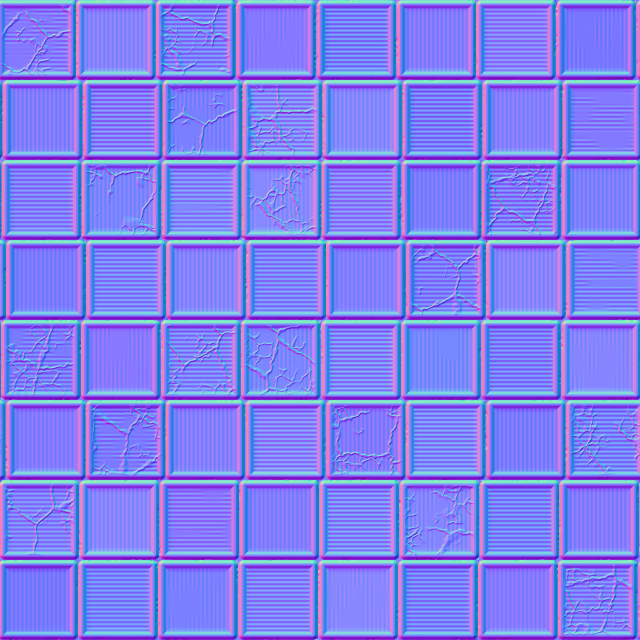
Reproduce this texture map procedurally as a Shadertoy shader.

```glsl
// Tangent-space normal map of eight by eight framed tiles with ribbed panels.
// Each row slides sideways a little; rim and rib slopes are analytic, while
// cracks and chipped joints come from finite differences of a height field.

const float TILES = 8.0;
const float TAU = 6.28318;
const float HALF_SIZE = 0.492;    // half tile width, in cells
const float CORNER = 0.06;        // corner radius, in cells
const float RIBS = 19.0;          // ribs per cell
const float CRACKED_SHARE = 0.3;

float hash(vec2 p) {
    return fract(sin(dot(p, vec2(127.1, 311.7))) * 43758.5453);
}

vec2 hash2(vec2 p) {
    return vec2(hash(p), hash(p + 37.3));
}

float noise(vec2 p) {
    vec2 i = floor(p), f = fract(p);
    f = f * f * (3.0 - 2.0 * f);
    float low = mix(hash(i), hash(i + vec2(1, 0)), f.x);
    float high = mix(hash(i + vec2(0, 1)), hash(i + vec2(1, 1)), f.x);
    return mix(low, high, f.y);
}

vec2 wobble(vec2 p) {
    return vec2(noise(p), noise(p + 19.0)) - 0.5;
}

// Gap between the two nearest scattered points: zero along cell borders
float borderGap(vec2 p) {
    vec2 i = floor(p), f = fract(p);
    float nearest = 8.0, second = 8.0;
    for (int y = -1; y <= 1; y++)
    for (int x = -1; x <= 1; x++) {
        vec2 g = vec2(x, y);
        float d = length(g + hash2(i + g) - f);
        second = min(second, max(nearest, d));
        nearest = min(nearest, d);
    }
    return second - nearest;
}

// Distance inside a rounded square (z) and its inward direction (xy)
vec3 insetField(vec2 p, float halfSize, float radius) {
    vec2 q = abs(p) - halfSize + radius;
    vec2 axis = q.x > q.y ? vec2(1, 0) : vec2(0, 1);
    vec2 outward = min(q.x, q.y) > 0.0 ? normalize(q) : axis;
    float d = radius - length(max(q, 0.0)) - min(max(q.x, q.y), 0.0);
    return vec3(-outward * sign(p), d);
}

float band(float d, float center, float halfWidth) {
    return 1.0 - smoothstep(halfWidth * 0.4, halfWidth * 1.5, abs(d - center));
}

// Jagged fractures plus patches of fine splinters, raised as ridges
float crackHeight(vec2 p, float seed) {
    vec2 w = p + 0.05 * wobble(p * 8.0 + seed) + 0.035 * wobble(p * 24.0 + seed);
    float trunk = 1.0 - smoothstep(0.0, 0.075, borderGap(w * 1.8 + seed));
    float twig = 1.0 - smoothstep(0.0, 0.2, borderGap(w * 6.5 + seed * 1.7));
    trunk *= smoothstep(0.2, 0.4, noise(p * 3.0 + seed + 5.0));
    twig *= smoothstep(0.5, 0.7, noise(p * 5.0 + seed + 9.0));
    return -0.017 * max(trunk, 0.7 * twig);
}

// Small crumbs along the joints
float chipHeight(vec2 p, float seed) {
    float patches = smoothstep(0.55, 0.8, noise(p * 6.0 + seed + 3.0));
    return 0.025 * patches * noise(p * 30.0 + seed);
}

float wearHeight(vec2 p, float seed, float cracked) {
    float d = insetField(p, HALF_SIZE, CORNER).z;
    float h = chipHeight(p, seed) * (1.0 - smoothstep(0.0, 0.03, d));
    if (cracked > 0.5)
        h += crackHeight(p, seed) * smoothstep(0.04, 0.1, d);
    return h;
}

vec2 wearSlope(vec2 p, float seed, float cracked) {
    vec2 e = vec2(0.007, 0.0);
    float dx = wearHeight(p + e.xy, seed, cracked) - wearHeight(p - e.xy, seed, cracked);
    float dy = wearHeight(p + e.yx, seed, cracked) - wearHeight(p - e.yx, seed, cracked);
    return vec2(dx, dy) / (2.0 * e.x);
}

vec2 ribSlope(vec2 p, vec2 id, float seed) {
    bool across = mod(id.x + id.y, 2.0) > 0.5;
    vec2 dir = across ? vec2(0, 1) : vec2(1, 0);
    float strength = (across ? 0.36 : 0.22) * mix(0.85, 1.15, hash(id + 4.0));
    float patches = smoothstep(0.2, 0.6, noise(p * (across ? vec2(3, 9) : vec2(9, 3)) + seed));
    float worn = step(0.8, hash(id + 8.0));
    return dir * strength * mix(1.0, patches, worn) * sin(dot(p, dir) * RIBS * TAU);
}

vec3 tileNormal(vec2 uv) {
    vec2 grid = uv * TILES;
    float row = floor(grid.y);
    float slide = 2.0 * hash(vec2(row, 2.0)) - 1.0;
    grid.x -= 0.01 + 0.08 * slide * abs(slide);
    vec2 id = vec2(mod(floor(grid.x), TILES), row);
    vec2 p = fract(grid) - 0.5;
    p.x -= 0.012 * (hash(id + 6.0) - 0.5);
    float seed = 60.0 * hash(id + 1.0);
    float cracked = step(hash(id + 11.0), CRACKED_SHARE);

    // Outer lip falls inward, inner step climbs to a softly domed panel
    vec3 inset = insetField(p, HALF_SIZE, CORNER);
    float side = hash(id + 3.0 * floor(inset.xy + 0.5));
    float shoulder = mix(0.1, 0.4, side) * (1.0 - smoothstep(0.08, 0.17, inset.z));
    float rim = 0.7 * band(inset.z, 0.078, 0.018) - 1.75 * band(inset.z, 0.014, 0.019);
    rim += shoulder * smoothstep(0.05, 0.08, inset.z);
    vec2 slope = inset.xy * rim + 0.16 * (hash2(id + 21.0) - 0.5);
    slope += ribSlope(p, id, seed) * smoothstep(0.085, 0.11, inset.z);
    return normalize(vec3(-slope - wearSlope(p, seed, cracked), 1.0));
}

void mainImage(out vec4 fragColor, in vec2 fragCoord) {
    vec3 n = vec3(0.0);    // average of four samples; green points downward
    for (int i = 0; i < 4; i++) {
        vec2 offset = vec2(i % 2, i / 2) * 0.5 - 0.25;
        n += 0.25 * tileNormal((fragCoord + offset) / iResolution.xy);
    }
    fragColor = vec4(0.5 + 0.5 * vec3(n.x, -n.y, n.z), 1.0);
}
```
